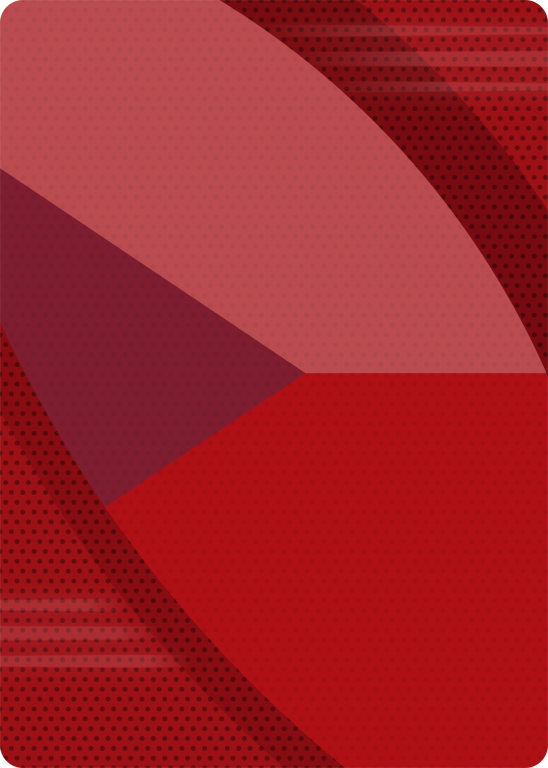
This background is drawn by a Shadertoy shader. Its source:

```glsl
// Red rounded card: a lens of three flat panels over dotted bands and pale streaks.

const vec3 GROUND = vec3(0.61, 0.065, 0.085);
const vec3 BAND_TOP = vec3(0.47, 0.045, 0.065);
const vec3 BAND_LOW = vec3(0.53, 0.05, 0.07);
const vec3 RED = vec3(0.685, 0.063, 0.085);
const vec3 ROSE = vec3(0.73, 0.30, 0.315);
const vec3 PLUM = vec3(0.49, 0.115, 0.185);
const vec3 STREAK = vec3(0.82, 0.45, 0.47);

// Antialiased coverage, positive distance is inside
float cover(float d, float px) {
    return smoothstep(-0.7 * px, 0.7 * px, d);
}

float disc(vec2 p, vec2 centre, float radius) {
    return radius - length(p - centre);
}

// Signed distance to the line a-b, positive on its left
float leftOf(vec2 p, vec2 a, vec2 b) {
    return dot(p - a, normalize(vec2(a.y - b.y, b.x - a.x)));
}

float roundedBox(vec2 p, vec2 halfSize, float radius) {
    vec2 q = abs(p) - halfSize + radius;
    return radius - length(max(q, 0.0)) - min(max(q.x, q.y), 0.0);
}

// Staggered dots on a triangular lattice
float dots(vec2 p, float pitch, float radius, float px) {
    vec2 cell = vec2(1.0, 1.7320508) * pitch;
    vec2 a = mod(p, cell) - 0.5 * cell;
    vec2 b = mod(p + 0.5 * cell, cell) - 0.5 * cell;
    return cover(radius - min(length(a), length(b)), px);
}

// Three stepped bars with a soft haze; fade.x is clear, fade.y is full
float streaks(vec2 p, float top, vec2 fade, float px) {
    float sum = 0.0;
    for (int i = 0; i < 3; i++) {
        float k = float(i);
        float t = clamp((p.x - fade.x - 0.041 * k) / (fade.y - fade.x), 0.0, 1.0);
        float dy = abs(p.y - top + 0.0365 * k);
        float along = clamp(abs(p.x - fade.x) / 0.4, 0.0, 1.0);
        float thick = 0.0085 + (i == 1 ? 0.002 : -0.004) * along;
        float bar = cover(thick - dy, 1.5 * px);
        float haze = exp(-dy * dy / 0.00035);
        sum += t * (0.20 * bar + 0.09 * haze);
    }
    return sum;
}

void mainImage(out vec4 fragColor, in vec2 fragCoord) {
    float px = 1.0 / iResolution.y;
    vec2 p = fragCoord * px;
    vec2 size = iResolution.xy * px;

    // Two large arcs bound the lens and its surrounding bands
    vec2 topCentre = vec2(-0.277, 0.077);
    vec2 lowCentre = vec2(1.475, 1.258);
    float topBand = cover(disc(p, topCentre, 1.184), px);
    float lowBand = cover(disc(p, lowCentre, 1.6745), px);
    float topLens = cover(disc(p, topCentre, 1.081), px);
    float lowLens = cover(disc(p, lowCentre, 1.623), px);

    // Dotted ground with dark bands
    float upper = step(0.0, leftOf(p, vec2(0.0), size));
    float rightSide = smoothstep(0.3, 0.7, p.x + p.y - 0.5);
    vec3 bandColor = mix(BAND_LOW, BAND_TOP, rightSide);
    vec3 color = mix(GROUND, bandColor, topBand * lowBand);
    float dot = dots(p, 0.0148, 0.0032, px);
    color *= 1.0 - 0.36 * dot;

    // Pale streaks at two opposite corners
    float topStreaks = streaks(p, 0.960, vec2(0.33, 0.50), px);
    float lowStreaks = streaks(p, 0.212, vec2(0.168, 0.11), px);
    color = mix(color, STREAK, topStreaks + lowStreaks);

    // Three panels meet at the apex
    vec2 apex = vec2(0.398, 0.514);
    float aboveSlope = leftOf(p, vec2(0.0, 0.781), apex);
    float plumSide = leftOf(p, vec2(0.137, 0.340), apex);
    vec3 panel = mix(RED, PLUM, cover(plumSide, px));
    panel = mix(panel, ROSE, cover(min(aboveSlope, p.y - apex.y), px));
    panel *= 1.0 - 0.055 * dot;
    color = mix(color, panel, topLens * lowLens);

    // Rounded card corners
    float card = cover(roundedBox(p - 0.5 * size, 0.5 * size, 0.03), px);
    fragColor = vec4(mix(vec3(1.0), color, card), 1.0);
}
```
